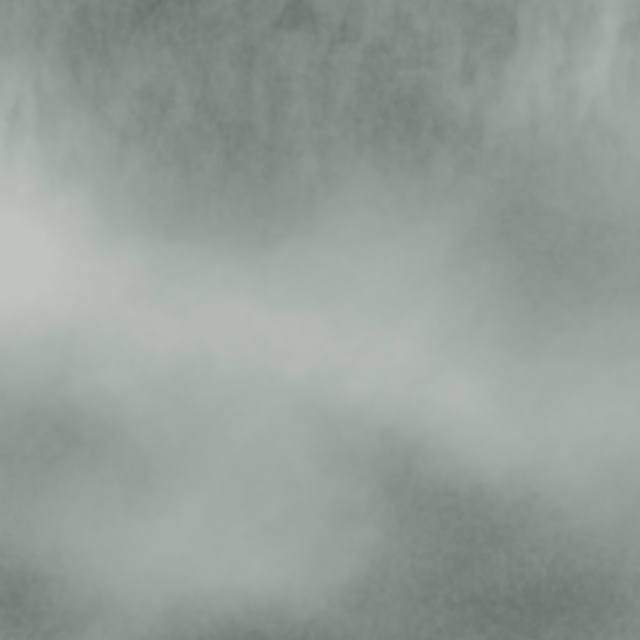
Write a three.js fragment shader that draws this texture.

```glsl
varying vec2 vUv;

vec3 hash3(vec2 p) {
  vec3 q = fract(p.xyx * vec3(0.1031, 0.1030, 0.0973));
  q += dot(q, q.yzx + 33.33);
  return fract((q.xxy + q.yzz) * q.zyx);
}

// Soft cellular noise, about -0.5 to 0.5: cell shades blended by distance
float softCells(vec2 p) {
  vec2 cell = floor(p);
  float shade = 0.0;
  float total = 0.0;
  for (int y = -1; y <= 1; y++) {
    for (int x = -1; x <= 1; x++) {
      vec2 id = cell + vec2(float(x), float(y));
      vec3 h = hash3(id);
      vec2 d = id + h.xy - p;
      float weight = exp(-5.5 * dot(d, d));
      shade += weight * h.z;
      total += weight;
    }
  }
  return shade / total - 0.5;
}

float layeredCells(vec2 p) {
  float sum = 0.0;
  float gain = 0.55;
  for (int i = 0; i < 5; i++) {
    sum += gain * softCells(p);
    p = mat2(1.6, 1.2, -1.2, 1.6) * p + 7.3;
    gain *= 0.55;
  }
  return sum;
}

float puff(vec2 p, vec2 center, vec2 radius) {
  vec2 q = (p - center) / radius;
  return exp(-dot(q, q));
}

void main() {
  vec2 uv = vUv;

  // Drifting distortion of the fog
  vec2 drift = vec2(layeredCells(uv * 5.0 + 3.0), layeredCells(uv * 5.0 + 41.0));
  vec2 p = uv + 0.08 * drift;

  // Bright bank sloping down to the right
  float bankOffset = (p.y - 0.58 + 0.25 * p.x) / 0.2;
  float tone = 0.43 + 0.52 * (1.0 - 0.3 * p.x) * exp(-bankOffset * bankOffset);

  // Dark hillside showing through above
  tone -= 0.34 * puff(p, vec2(0.3, 1.0), vec2(0.36, 0.2));
  tone -= 0.17 * puff(p, vec2(0.4, 0.75), vec2(0.17, 0.11));
  tone -= 0.2 * puff(p, vec2(0.65, 0.82), vec2(0.09, 0.1));
  tone -= 0.23 * puff(p, vec2(0.87, 0.58), vec2(0.15, 0.19));

  // Dark slopes below
  vec2 slope = vec2(p.x, p.y + 0.5 * (p.x - 0.62));
  tone -= 0.28 * puff(slope, vec2(0.62, 0.28), vec2(0.13, 0.07));
  tone -= 0.15 * puff(p, vec2(0.12, 0.3), vec2(0.15, 0.07));
  tone -= 0.42 * puff(p, vec2(0.8, 0.07), vec2(0.28, 0.19));
  tone -= 0.42 * puff(p, vec2(0.03, 0.07), vec2(0.1, 0.08));
  tone -= 0.45 * puff(p, vec2(0.4, -0.03), vec2(0.2, 0.08));

  // Pale wisps
  tone += 0.28 * puff(p, vec2(0.33, 0.13), vec2(0.28, 0.14));
  tone += 0.14 * puff(p, vec2(0.62, 0.62), vec2(0.15, 0.12));
  tone += 0.2 * puff(p, vec2(0.0, 0.7), vec2(0.12, 0.2));
  tone += 0.26 * puff(p, vec2(0.97, 0.8), vec2(0.13, 0.15));

  // Billows stretched along the bank
  vec2 along = mat2(0.92, -0.39, 0.39, 0.92) * p;
  tone += 0.2 * layeredCells(along * vec2(6.0, 9.0) + 19.0);

  // Upright tree streaks with blotches between them
  float streaks = softCells(p * vec2(30.0, 13.0)) + 0.7 * softCells(uv * vec2(58.0, 26.0) + 5.0);
  float blotches = layeredCells(uv * vec2(13.0, 8.0) + 27.0);
  tone += (0.18 * streaks + 0.2 * blotches) * smoothstep(0.62, 0.9, uv.y);

  // Fine foliage, veiled where the fog is thick
  float foliage = softCells(uv * vec2(95.0, 80.0) + 11.0) + 0.6 * softCells(uv * 150.0 + 31.0);
  tone += foliage * mix(0.11, 0.025, smoothstep(0.05, 0.65, tone));

  tone = clamp(tone, -0.08, 1.05);
  vec3 color = mix(vec3(0.435, 0.478, 0.455), vec3(0.725, 0.755, 0.725), tone);
  gl_FragColor = vec4(color, 1.0);
}
```
